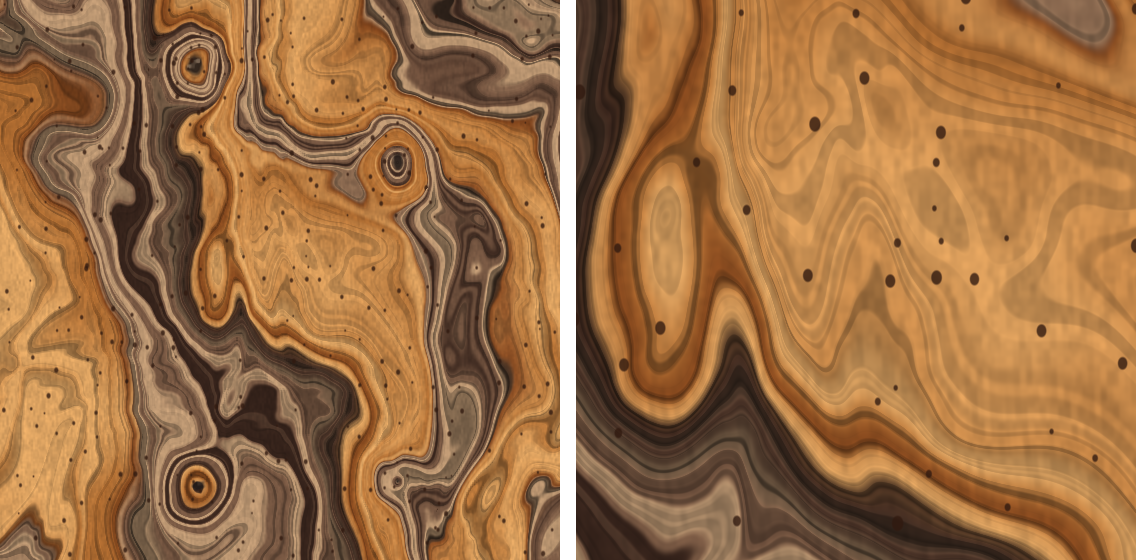
Left: the whole. Right: its middle third, enlarged.
A WebGL 2 fragment shader for this texture:

```glsl
#version 300 es
precision highp float;
// Polished burl wood: meandering amber grain, dark and grey veins, knots and pores.
uniform vec2 u_resolution;
out vec4 fragColor;

float hash(vec2 p) {
    return fract(sin(dot(p, vec2(127.1, 311.7))) * 43758.5453);
}

float noise(vec2 p) {
    vec2 i = floor(p), f = fract(p);
    f = f * f * f * (f * (f * 6.0 - 15.0) + 10.0);
    return mix(mix(hash(i), hash(i + vec2(1, 0)), f.x),
               mix(hash(i + vec2(0, 1)), hash(i + vec2(1, 1)), f.x), f.y);
}

float fbm(vec2 p) {
    float sum = 0.0, amp = 0.6;
    for (int i = 0; i < 3; i++) {
        sum += amp * noise(p);
        p = mat2(1.6, 1.2, -1.2, 1.6) * p + 7.3;
        amp *= 0.4;
    }
    return sum;
}

// Noise along the growth layers, faded to its mean where layers get too thin
float layers(float h, float freq, float width) {
    float n = noise(vec2(h * freq, freq));
    return mix(n, 0.5, smoothstep(0.5, 1.5, width * freq));
}

// Height whose contours are the growth layers
float growth(vec2 p) {
    vec2 q = p * vec2(3.2, 2.3);
    vec2 warp = vec2(fbm(q + 3.1), fbm(q + vec2(8.3, 2.7))) - 0.47;
    vec2 u = p + 0.42 * warp;
    float ripple = 0.07 * noise(u * 13.0) + 0.025 * noise(u * 31.0);
    return 1.5 * u.x + 0.3 * u.y + 0.9 * fbm(u * vec2(3.6, 2.2) + 4.0) + ripple;
}

void main() {
    vec2 p = gl_FragCoord.xy / u_resolution.y;
    float px = 1.0 / u_resolution.y;
    float h = growth(p);

    // Knots pull the layers into rings
    float core = 0.0, burl = 0.0;
    for (int k = 0; k < 4; k++) {
        float i = float(k);
        vec2 center = vec2(0.53 - 0.18 * cos(3.1416 * i), fract(0.88 + 0.035 * i - 0.205 * i * i));
        float radius = k < 2 ? 0.075 : 0.045;
        vec2 v = p - center;
        float d = length(v * vec2(1.1, 0.95)) + 0.016 * (noise(p * 24.0) - 0.5);
        float pull = exp(-d * d / (radius * radius));
        h = mix(h, 0.25 + 0.4 * i + d * 10.0, pull);
        float rough = d + 0.012 * (noise(p * 90.0) - 0.5);
        core = max(core, smoothstep(0.3, 0.12, rough / radius));
        burl = max(burl, pull);
    }
    float width = fwidth(h);

    float broad = layers(h, 11.0, width);
    float medium = layers(h, 27.0, width);
    float fine = layers(h, 75.0, width);
    float hair = layers(h, 170.0, width);
    float patches = fbm(p * 4.0 + 21.0);

    // Amber wood, reddening towards the veins
    float wave = sin(h * 9.0 + 1.2 * sin(h * 3.7)) + 0.35 * (medium - 0.5);
    float amber = 0.5 * broad + 0.3 * medium + 0.7 * (patches - 0.3);
    vec3 color = mix(vec3(0.84, 0.62, 0.37), vec3(0.65, 0.40, 0.18), smoothstep(0.25, 0.8, amber));
    float rust = smoothstep(-0.45, 0.3, wave) * smoothstep(0.15, 0.6, 0.5 * medium + 0.5 * patches);
    color = mix(color, vec3(0.43, 0.21, 0.08), 0.9 * rust);

    // Veins: dark brown, grey brown and pale grey layers
    float vein = smoothstep(0.12, 0.34, wave + 0.25 * (patches - 0.45));
    float tone = 0.55 * medium + 0.3 * broad + 0.3 * fine;
    vec3 veinColor = mix(vec3(0.20, 0.13, 0.10), vec3(0.45, 0.33, 0.25), smoothstep(0.3, 0.54, tone));
    veinColor = mix(veinColor, vec3(0.71, 0.57, 0.43), smoothstep(0.56, 0.74, tone));
    color = mix(color, veinColor, vein);
    float rim = smoothstep(0.16, 0.0, abs(wave - 0.28));
    color = mix(color, vec3(0.22, 0.13, 0.09), 0.6 * rim * smoothstep(0.3, 0.65, fine));

    // Thin growth lines and short fibres
    float lines = smoothstep(0.58, 0.9, fine) + 0.6 * smoothstep(0.55, 0.9, hair);
    color *= 1.0 - mix(0.24, 0.42, vein) * lines;
    color *= 1.06 + 0.10 * (fine - 0.5);
    float fibre = noise(vec2(p.x * 270.0 + h * 12.0, p.y * 95.0)) - 0.5;
    color *= 1.0 + 0.13 * fibre + 0.06 * (noise(p * 230.0) - 0.5);

    // Dark knot hearts with grey flecks
    vec3 heart = mix(vec3(0.13, 0.10, 0.09), vec3(0.42, 0.36, 0.31), smoothstep(0.6, 0.9, noise(p * 110.0)));
    color = mix(color, heart, 0.9 * core);

    // Scattered pores, denser around the knots
    for (int k = 0; k < 2; k++) {
        float scale = 24.0 + 19.0 * float(k);
        vec2 cell = floor(p * scale);
        float seed = hash(cell + 5.7);
        vec2 spot = 0.25 + 0.5 * vec2(hash(cell + 1.3), hash(cell + 9.1));
        vec2 v = (fract(p * scale) - spot) / scale;
        float size = mix(0.0012, 0.0036, hash(cell + 3.9));
        float present = step(0.86 - 0.4 * burl, seed);
        float pore = smoothstep(size + px, size - px, length(v * vec2(1.0, 0.75)));
        color = mix(color, vec3(0.19, 0.10, 0.06), 0.8 * present * pore);
    }

    fragColor = vec4(clamp(color, 0.0, 1.0), 1.0);
}
```
